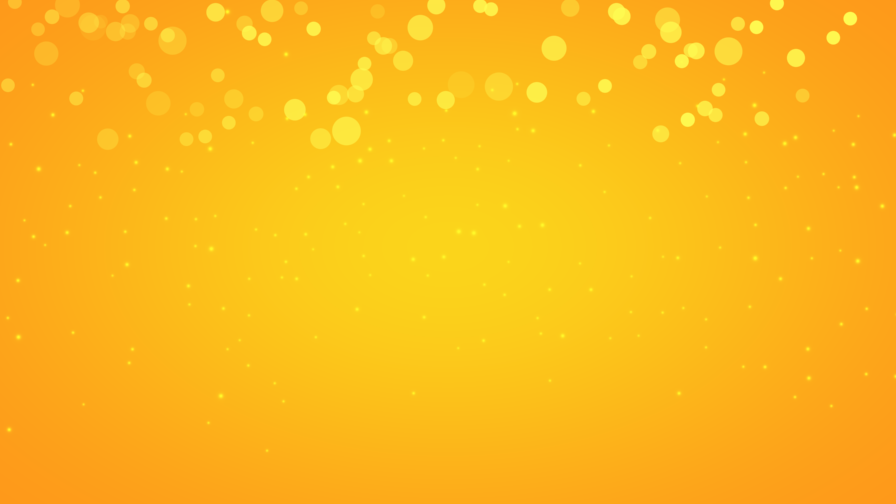
Give the GLSL for this background, as a Shadertoy shader.

```glsl
// Golden backdrop with bokeh discs along the top and fine drifting sparkles.
#define GLOW_CENTER vec2(0.5, 0.51)
#define GLOW_REACH 1.55
#define DISCS_PER_CLUSTER 28
#define CLUSTER_X vec3(0.145, 0.405, 0.77)
#define CLUSTER_SPREAD vec3(0.145, 0.17, 0.18)
#define CLUSTER_LIGHT vec3(0.55, 0.92, 1.0)
#define DISC_DEPTH 0.28
#define DISC_RADIUS vec2(0.0135, 0.029)
#define SPARK_CELL 0.058
#define SPARK_RADIUS 0.0031

const vec3 GOLD = vec3(0.985, 0.832, 0.105);
const vec3 ORANGE = vec3(0.995, 0.595, 0.10);
const vec3 LEMON = vec3(0.995, 0.985, 0.32);
const vec3 SPARK_YELLOW = vec3(1.0, 0.97, 0.16);

// Integer hash: two cell coordinates to four values in 0..1.
vec4 hash4(ivec2 cell) {
    uvec4 v = uvec4(uint(cell.x), uint(cell.y), uint(cell.x + 71), uint(cell.y + 193));
    v = v * 1664525u + 1013904223u;
    for (int i = 0; i < 3; i++) {
        v.x += v.y * v.w;
        v.y += v.z * v.x;
        v.z += v.x * v.y;
        v.w += v.y * v.z;
        v ^= v >> 16u;
    }
    return vec4(v >> 8u) / 16777216.0;
}

// Elliptical glow that fits the canvas and darkens to the corners.
vec3 backdrop(vec2 uv) {
    vec2 offset = (uv - GLOW_CENTER) * vec2(2.08, 1.92);
    return mix(GOLD, ORANGE, smoothstep(0.0, GLOW_REACH, length(offset)));
}

// Three loose clusters of translucent discs hanging from the top edge.
vec3 addDiscs(vec3 color, vec2 p, float aspect, float pixel) {
    for (int cluster = 0; cluster < 3; cluster++) {
        for (int i = 0; i < DISCS_PER_CLUSTER; i++) {
            vec4 h = hash4(ivec2(i + 11, cluster + 5));
            float slot = 2.0 * (float(i) + h.x) / float(DISCS_PER_CLUSTER) - 1.0;
            float spread = slot * mix(0.45, 1.0, abs(slot));
            float x = CLUSTER_X[cluster] + CLUSTER_SPREAD[cluster] * spread;
            float y = 1.0 - DISC_DEPTH * pow(h.y, 1.3);
            float radius = mix(DISC_RADIUS.x, DISC_RADIUS.y, h.z * h.z * h.z);
            float edge = pixel + 0.0006;
            float mask = 1.0 - smoothstep(-edge, edge, distance(p, vec2(x * aspect, y)) - radius);
            // Large discs are fainter than small ones.
            float light = CLUSTER_LIGHT[cluster] * mix(0.12, 1.0, sqrt(h.w));
            light *= mix(1.0, 0.7, h.z * h.z);
            color = mix(color, LEMON, mask * light);
        }
    }
    return color;
}

// One possible sparkle per cell, most frequent around mid height.
vec3 addSparks(vec3 color, vec2 p) {
    ivec2 cell = ivec2(floor(p / SPARK_CELL));
    vec4 h = hash4(cell + 307);
    vec2 center = (vec2(cell) + mix(vec2(0.12), vec2(0.88), h.xy)) * SPARK_CELL;
    float chance = 0.58 * exp(-pow(abs(center.y - 0.54) / 0.3, 4.0));
    float radius = SPARK_RADIUS * mix(0.8, 1.4, h.z * h.z);
    float d = distance(p, center) / radius;
    float glow = exp(-d * d) + 0.12 * exp(-0.25 * d * d);
    float light = step(h.w, chance) * mix(0.6, 1.0, h.z);
    return mix(color, SPARK_YELLOW, min(glow * light, 1.0));
}

void mainImage(out vec4 fragColor, in vec2 fragCoord) {
    vec2 uv = fragCoord / iResolution.xy;
    vec2 p = fragCoord / iResolution.y;
    vec3 color = backdrop(uv);
    color = addSparks(color, p);
    color = addDiscs(color, p, iResolution.x / iResolution.y, 0.6 / iResolution.y);
    fragColor = vec4(color, 1.0);
}
```
